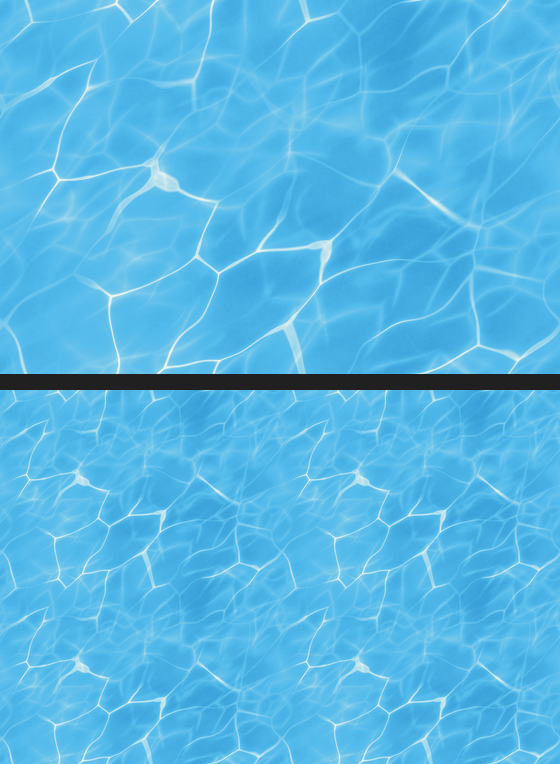
Top: one tile. Bottom: repeated 2 by 2.
Reproduce this texture procedurally as a WebGL 2 fragment shader.

```glsl
#version 300 es
precision highp float;
// Seamless sunlit pool water: a slanted net of bright caustic lines over soft blue veils.
uniform vec2 u_resolution;
out vec4 fragColor;

const vec3 WATER = vec3(0.32, 0.73, 0.92);
const vec3 FOAM = vec3(0.94, 0.965, 0.935);
const vec3 DEPTH = vec3(0.8, 0.82, 0.6);      // colour lost per unit of shade
const vec2 SLANT = vec2(0.74, 0.67);          // long direction of the cells
const float STRETCH = 0.5;

// Integer hash of a lattice point, two values in 0..1
vec2 hash2(vec2 cell, int seed) {
    uvec3 v = uvec3(uvec2(cell), uint(seed)) * 1664525u + 1013904223u;
    v.x += v.y * v.z; v.y += v.z * v.x; v.z += v.x * v.y;
    v ^= v >> 16u;
    v.x += v.y * v.z; v.y += v.z * v.x;
    return vec2(v.xy & 65535u) / 65535.0;
}

// Value noise that wraps after the given whole number of cells
float noise(vec2 uv, vec2 cells, int seed) {
    vec2 p = uv * cells, i = floor(p), f = p - i;
    f = f * f * f * (f * (f * 6.0 - 15.0) + 10.0);
    float a = hash2(mod(i, cells), seed).x;
    float b = hash2(mod(i + vec2(1, 0), cells), seed).x;
    float c = hash2(mod(i + vec2(0, 1), cells), seed).x;
    float d = hash2(mod(i + vec2(1, 1), cells), seed).x;
    return mix(mix(a, b, f.x), mix(c, d, f.x), f.y);
}

float cloud(vec2 uv, vec2 cells, int seed) {
    float sum = 0.0, weight = 0.5;
    for (int i = 0; i < 4; i++) {
        sum += weight * noise(uv, cells, seed + i);
        cells *= 2.0;
        weight *= 0.5;
    }
    return sum / 0.9375;
}

// Bends straight cell borders into flowing curves
vec2 bend(vec2 uv, int seed) {
    vec2 wide = vec2(noise(uv, vec2(6, 4), seed), noise(uv, vec2(6, 4), seed + 1));
    vec2 fine = vec2(noise(uv, vec2(13, 9), seed + 2), noise(uv, vec2(13, 9), seed + 3));
    return uv + 0.075 * (wide - 0.5) + 0.026 * (fine - 0.5);
}

// Stretched cells: x falls to zero on borders, y on the nodes where borders meet
vec2 net(vec2 uv, vec2 cells, float aspect, int seed) {
    vec2 p = uv * cells, home = floor(p);
    vec3 nearest = vec3(9.0);
    for (int y = -2; y <= 2; y++)
    for (int x = -2; x <= 2; x++) {
        vec2 cell = home + vec2(x, y);
        vec2 site = cell + 0.1 + 0.8 * hash2(mod(cell, cells), seed);
        vec2 d = (site - p) / cells * vec2(aspect, 1.0);
        d -= SLANT * dot(d, SLANT) * STRETCH;
        float r = length(d);
        if (r < nearest.x) nearest = vec3(r, nearest.xy);
        else if (r < nearest.y) nearest = vec3(nearest.x, r, nearest.y);
        else nearest.z = min(nearest.z, r);
    }
    return nearest.yz - nearest.x;
}

// Thin line that opens into a pale ribbon with brighter rims
float ribbonLine(float d, float opening, float blur) {
    float w = mix(0.0034, 0.013, opening);
    float body = 1.0 - smoothstep(w - blur, w + blur, d);
    float rim = smoothstep(0.3 * w, w, d);
    return body * mix(1.0, 0.5 + 0.4 * rim, opening);
}

void main() {
    vec2 uv = gl_FragCoord.xy / u_resolution;
    float aspect = u_resolution.x / u_resolution.y;
    float blur = max(0.0034, 1.2 / u_resolution.y);

    // Broad shade and slanted filaments
    vec2 slanted = vec2(uv.x - uv.y, uv.x + uv.y) + 0.05 * noise(uv, vec2(9, 6), 5);
    float streak = noise(slanted, vec2(38, 7), 6);
    float light = (cloud(uv, vec2(4, 3), 10) - 0.5) * 0.21 - 0.043;
    light += (streak - 0.5) * 0.022;
    light += (noise(uv, vec2(240, 160), 15) - 0.5) * 0.018;

    // Blurred nets deep below the surface
    float veil = net(bend(uv, 20), vec2(8, 5), aspect, 24).x;
    float veilMask = smoothstep(0.3, 0.75, noise(uv, vec2(9, 6), 25));
    light += 0.15 * exp(-veil / 0.024) * veilMask * (0.5 + streak);
    float faint = net(bend(uv, 30), vec2(7, 6), aspect, 34).x;
    float faintMask = smoothstep(0.3, 0.8, noise(uv, vec2(10, 7), 35));
    light += 0.27 * exp(-faint / 0.010) * faintMask * (0.6 + 0.8 * streak);
    float wisp = net(bend(uv, 50), vec2(10, 7), aspect, 54).x;
    float wispMask = smoothstep(0.4, 0.85, noise(uv, vec2(11, 8), 55));
    light += 0.2 * exp(-wisp / 0.008) * wispMask;

    // Sharp net with halo and glints at its nodes
    vec2 sharp = net(bend(uv, 40), vec2(6, 4), aspect, 44);
    float strength = smoothstep(0.28, 0.85, noise(uv, vec2(9, 6), 45));
    float opening = smoothstep(0.62, 0.9, noise(uv, vec2(14, 9), 46));
    light += 0.14 * exp(-sharp.x / 0.018) * strength * (0.5 + streak);
    light += 0.35 * exp(-sharp.y / 0.010) * strength;
    light += ribbonLine(sharp.x, opening, blur) * (0.1 + 0.62 * strength);

    vec3 color = mix(WATER, FOAM, clamp(light, 0.0, 1.0)) + min(light, 0.0) * DEPTH;
    fragColor = vec4(color, 1.0);
}
```
